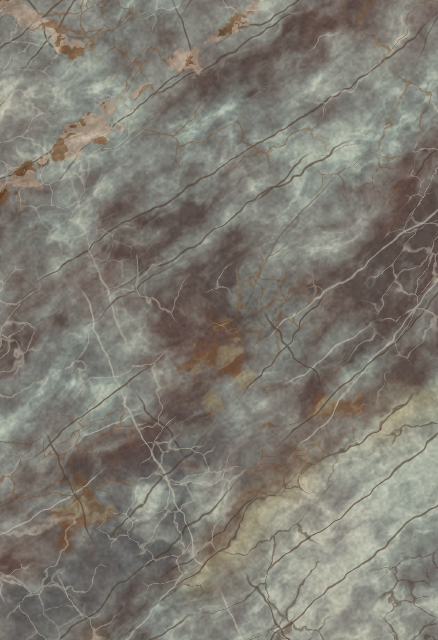
This texture is drawn by a Shadertoy shader. Its source:

```glsl
// Polished marble slab: mauve and sage bands, diagonal seams, rust stains and fine cracks.
const vec3 UMBER = vec3(0.345, 0.288, 0.270);
const vec3 MAUVE = vec3(0.420, 0.385, 0.360);
const vec3 STONE = vec3(0.470, 0.463, 0.440);
const vec3 SAGE  = vec3(0.540, 0.555, 0.520);
const vec3 PALE  = vec3(0.665, 0.680, 0.620);
const vec3 CREAM = vec3(0.720, 0.695, 0.630);
const vec3 PEACH = vec3(0.660, 0.570, 0.490);
const vec3 OCHRE = vec3(0.600, 0.555, 0.420);
const vec3 RUST  = vec3(0.450, 0.310, 0.190);
const vec3 SLATE = vec3(0.325, 0.320, 0.320);
const vec3 CRACK = vec3(0.290, 0.215, 0.175);

float hash(vec2 p) {
    vec3 q = fract(p.xyx * 0.1031);
    q += dot(q, q.yzx + 33.33);
    return fract((q.x + q.y) * q.z);
}
float noise(vec2 p) {
    vec2 i = floor(p), f = fract(p);
    f = f * f * (3.0 - 2.0 * f);
    return mix(mix(hash(i), hash(i + vec2(1, 0)), f.x),
               mix(hash(i + vec2(0, 1)), hash(i + vec2(1, 1)), f.x), f.y);
}
float fbm(vec2 p) {
    float sum = 0.0, amp = 0.48;
    for (int i = 0; i < 5; i++) {
        sum += amp * noise(p);
        p = mat2(0.8, 0.6, -0.6, 0.8) * p * 2.03 + 17.0;
        amp *= 0.56;
    }
    return sum / 1.031;
}
float stroke(float d, float width) {
    return 1.0 - smoothstep(0.0, width + 0.6 / iResolution.y, abs(d));
}
vec2 turn(vec2 p, float angle) {
    return mat2(cos(angle), -sin(angle), sin(angle), cos(angle)) * p;
}

// Lines along the borders of jittered cells
float network(vec2 p, float scale, float width) {
    p *= scale;
    float near = 9.0, second = 9.0;
    for (int i = 0; i < 9; i++) {
        vec2 c = floor(p) + vec2(i % 3 - 1, i / 3 - 1);
        float d = length(c + vec2(hash(c), hash(c + 71.0)) - p);
        second = min(second, max(near, d));
        near = min(near, d);
    }
    return stroke(0.5 * (second - near) / scale, width);
}

// Broken veins along q.x: x = light lines, y = dark lines, z = soft halo
vec3 veins(vec2 q, float seed, int count, float low, float high, float cover) {
    vec3 sum = vec3(0.0);
    for (int i = 0; i < count; i++) {
        float id = float(i) * 7.3 + seed;
        float offset = mix(low, high, (float(i) + hash(vec2(id, 3.0))) / float(count));
        float tilt = 0.35 * (hash(vec2(id, 9.0)) - 0.5);
        float wobble = 0.030 * noise(vec2(q.x * 5.0, id)) + 0.009 * noise(vec2(q.x * 26.0, id + 40.0))
                     + 0.004 * noise(vec2(q.x * 85.0, id + 60.0));
        float d = q.y - offset - tilt * (q.x - 0.5) - wobble;
        float shown = smoothstep(1.0 - cover, 1.2 - cover, noise(vec2(q.x * 6.0, id + 80.0)));
        float ink = shown * stroke(d, mix(0.0005, 0.0026, noise(vec2(q.x * 30.0, id))));
        float light = step(0.5, hash(vec2(id, 21.0)));
        sum = max(sum, vec3(ink * light, ink - ink * light, shown * exp(-abs(d) / 0.010)));
    }
    return sum;
}
float stain(vec2 p, vec2 centre, float radius, float grain) {
    return smoothstep(1.0, 0.3, length(p - centre) / radius + 3.5 * (grain - 0.45));
}
vec3 stoneRamp(float tone) {
    float t = clamp(tone, 0.0, 1.0) * 4.0;
    vec3 c = mix(mix(UMBER, MAUVE, min(t, 1.0)), STONE, clamp(t - 1.0, 0.0, 1.0));
    return mix(mix(c, SAGE, clamp(t - 2.0, 0.0, 1.0)), PALE, clamp(t - 3.0, 0.0, 1.0));
}

void mainImage(out vec4 fragColor, in vec2 fragCoord) {
    vec2 p = fragCoord / iResolution.y;
    vec2 warp = vec2(fbm(p * 7.0), fbm(p * 7.0 + 31.0)) - 0.5;
    vec2 q = turn(p, 0.663), w = q + 0.09 * warp;
    float grain = fbm(p * 30.0 + 5.0), patchy = noise(p * 9.0 + 44.0);
    float broad = fbm(w * vec2(5.0, 11.0) + 12.0), streak = fbm(w * vec2(14.0, 55.0) + 50.0);
    float wisp = 1.0 - abs(2.0 * fbm(w * vec2(8.0, 15.0) + 90.0) - 1.0);

    // Bands of the slab
    float upper = smoothstep(0.49, 0.55, w.y), lower = smoothstep(-0.07, -0.10, w.y);
    float corner = 0.38 + 0.54 * smoothstep(0.15, 0.5, q.x) - 0.28 * smoothstep(-0.22, -0.4, q.y);
    float tone = mix(mix(0.30, 0.58, upper), corner, lower);
    tone += (broad - 0.5) * mix(1.75, 0.9, max(upper, lower)) + (streak - 0.5) * 0.6;
    tone += (grain - 0.5) * 0.8 + 0.24 * pow(wisp, 12.0);

    // Vein families in three directions, and crack networks
    vec3 along = veins(q + 0.03 * warp, 2.0, 17, -0.4, 0.78, 0.62);
    vec3 across = veins(turn(p, -1.05) + 0.03 * warp, 60.0, 12, 0.05, 1.05, 0.42);
    vec3 slant = veins(turn(p, 0.9) + 0.03 * warp, 130.0, 11, -0.55, 0.6, 0.45);
    vec2 bent = w * vec2(0.7, 1.2) + 0.02 * vec2(grain, streak);
    float coarse = network(bent, 11.0, 0.0010) * smoothstep(0.4, 0.6, patchy);
    float fine = network(bent + 3.0, 25.0, 0.0008) * smoothstep(0.5, 0.7, noise(p * 11.0 + 9.0));
    tone += 0.2 * along.z + 0.12 * (across.z + slant.z);
    vec3 color = stoneRamp(tone) + vec3(0.03, -0.012, -0.016) * (noise(w * 11.0 + 70.0) - 0.5);

    // Slate pools, ochre glow and rust stains
    float pool = smoothstep(0.46, 0.56, fbm(w * vec2(8.0, 10.0) + 8.0))
               * smoothstep(0.09, 0.04, abs(w.y - 0.015)) * smoothstep(0.6, 0.35, q.x);
    color = mix(color, SLATE + 0.15 * (grain - 0.5), 0.7 * pool);
    float seam = w.y + 0.085;
    float glow = exp(-abs(seam + 0.01) / 0.028) * smoothstep(0.2, 0.6, patchy);
    color = mix(color, OCHRE + 0.35 * (grain - 0.5), 0.65 * glow);
    float rust = max(stain(p, vec2(0.34, 0.42), 0.075, grain),
                 max(stain(p, vec2(0.53, 0.36), 0.04, grain), stain(p, vec2(0.14, 0.19), 0.05, grain)));
    color = mix(color, mix(RUST, OCHRE, smoothstep(0.42, 0.6, streak)), 0.55 * rust);

    // Fine lines, the crusted upper seam and the dark lower seam
    color = mix(color, CREAM, 0.65 * max(along.x, max(across.x, slant.x)));
    color = mix(color, CRACK, 0.65 * max(along.y, max(across.y, slant.y)));
    vec3 lineColor = mix(mix(RUST, CREAM, smoothstep(0.42, 0.55, noise(p * 7.0 + 3.0))), CRACK, lower);
    color = mix(color, lineColor, 0.5 * max(coarse, fine));
    float branch = max(abs(dot(p - vec2(0.09, 0.935), vec2(0.7, 0.7))), 0.86 - p.y) + 0.04 * warp.x;
    float edge = min(branch + step(0.16, p.x), abs(q.y - 0.54 + 0.05 * warp.x)) + 0.09 * (grain - 0.5);
    vec3 crust = mix(PEACH, RUST, smoothstep(0.54, 0.6, fbm(w * vec2(30.0, 60.0))));
    color = mix(color, crust + 0.4 * (streak - 0.5), 0.7 * smoothstep(0.016, 0.004, edge));
    float fissure = stroke(seam + 0.02 * (streak - 0.5), 0.002) * smoothstep(0.25, 0.5, noise(q * 9.0));
    color = mix(color, CRACK, 0.65 * fissure);

    // Mineral grain
    color *= 1.03 + 0.13 * (noise(p * 230.0) - 0.5) + 0.24 * (fbm(p * 80.0) - 0.5);
    fragColor = vec4(color, 1.0);
}
```
